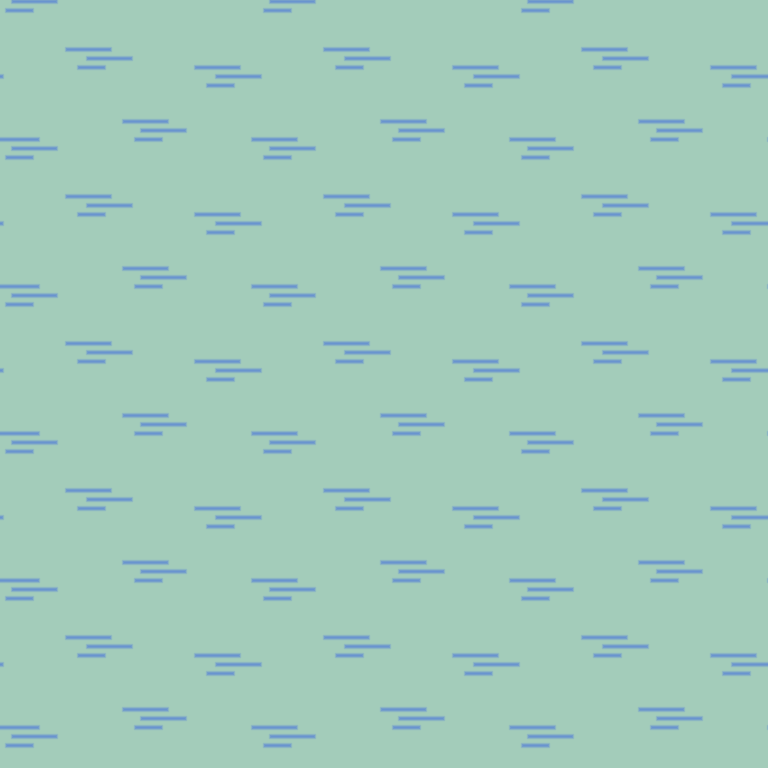
A three.js fragment shader for this pattern:

```glsl
// Staggered clusters of three short blue dashes on a plain sea-green ground.

varying vec2 vUv;

const vec3 GROUND = vec3(0.64, 0.80, 0.73);
const vec3 DASH_BLUE = vec3(0.41, 0.58, 0.81);

// Lengths are in design units, with CANVAS units across the square.
const float CANVAS = 256.0;
const vec2 TILE = vec2(86.0, 49.0);
const vec2 FIRST_CLUSTER = vec2(22.0, 16.5);  // left end of its top dash
const vec2 ROW_STEP = vec2(19.0, 24.0);       // from upper to lower pair
const vec2 PAIR_STEP = vec2(43.0, 6.0);       // between clusters of a pair
const float DASH_GAP = 3.0;                   // between dash centre lines
const float LONG_DASH = 15.0;
const float SHORT_DASH = 9.0;
const float SHORT_INDENT = 4.0;
const float DASH_WIDTH = 1.0;
const float EDGE_OUTER = 0.7;                 // distance where a dash fades out
const float EDGE_INNER = -0.5;                // distance where it is solid

float boxDistance(vec2 p, vec2 halfSize) {
  vec2 q = abs(p) - halfSize;
  return length(max(q, 0.0)) + min(max(q.x, q.y), 0.0);
}

// Distance to a horizontal dash, repeated over every tile.
float dashDistance(vec2 p, vec2 leftEnd, float dashLength) {
  vec2 centre = leftEnd + vec2(0.5 * dashLength, 0.0);
  vec2 local = mod(p - centre + 0.5 * TILE, TILE) - 0.5 * TILE;
  return boxDistance(local, 0.5 * vec2(dashLength, DASH_WIDTH));
}

float clusterDistance(vec2 p, vec2 start, float middleIndent) {
  float top = dashDistance(p, start, LONG_DASH);
  float middle = dashDistance(p, start + vec2(middleIndent, DASH_GAP), LONG_DASH);
  float bottom = dashDistance(p, start + vec2(SHORT_INDENT, 2.0 * DASH_GAP), SHORT_DASH);
  return min(top, min(middle, bottom));
}

void main() {
  // Design space runs downward from the top left.
  vec2 p = CANVAS * vec2(vUv.x, 1.0 - vUv.y);

  // Two pairs of clusters in each tile.
  float d = CANVAS;
  for (int row = 0; row < 2; row++) {
    float middleIndent = 7.0 - float(row);
    for (int side = 0; side < 2; side++) {
      vec2 start = FIRST_CLUSTER + float(row) * ROW_STEP + float(side) * PAIR_STEP;
      d = min(d, clusterDistance(p, start, middleIndent));
    }
  }

  float coverage = 1.0 - smoothstep(EDGE_INNER, EDGE_OUTER, d);
  gl_FragColor = vec4(mix(GROUND, DASH_BLUE, coverage), 1.0);
}
```
